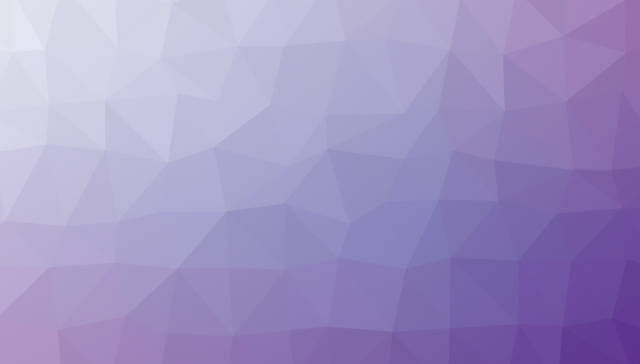
This background is drawn by a WebGL 2 fragment shader. Its source:

```glsl
#version 300 es
precision highp float;
// Low-poly background: a jittered lattice of convex quads, each split into two
// facets along its shorter diagonal. Facets take their tint from a smooth
// pale-lilac to deep-violet gradient, varied slightly with gradient noise.

uniform vec2 u_resolution;
out vec4 outColor;

// Lattice layout, in units of the canvas height
const vec2 CELL = vec2(0.155, 0.152);
const vec2 ORIGIN = vec2(0.0, 0.11);
const float JITTER = 0.245; // below 0.25 every quad stays convex

vec2 hash2(vec2 p) {
    vec3 q = fract(p.xyx * vec3(0.1031, 0.1030, 0.0973));
    q += dot(q, q.yzx + 33.33);
    return fract((q.xx + q.yz) * q.zy);
}

float cornerSlope(vec2 corner, vec2 offset) {
    return dot(hash2(corner + 71.0) * 2.0 - 1.0, offset);
}

float gradientNoise(vec2 p) {
    vec2 i = floor(p);
    vec2 f = p - i;
    vec2 s = f * f * f * (f * (f * 6.0 - 15.0) + 10.0);
    vec2 e = vec2(1.0, 0.0);
    float low = mix(cornerSlope(i, f), cornerSlope(i + e, f - e), s.x);
    float high = mix(cornerSlope(i + e.yx, f - e.yx), cornerSlope(i + 1.0, f - 1.0), s.x);
    return mix(low, high, s.y);
}

// Four evenly spaced colour stops along t in 0..1
vec3 blend4(vec3 a, vec3 b, vec3 c, vec3 d, float t) {
    vec3 k = clamp(t * 3.0 - vec3(0.0, 1.0, 2.0), 0.0, 1.0);
    return mix(mix(mix(a, b, k.x), c, k.y), d, k.z);
}

// Two-way gradient; uv runs from the lower left to the upper right
vec3 palette(vec2 uv) {
    vec3 bottom = blend4(vec3(0.69, 0.57, 0.76), vec3(0.56, 0.46, 0.70),
                         vec3(0.46, 0.36, 0.64), vec3(0.34, 0.17, 0.54), uv.x);
    vec3 lower = blend4(vec3(0.74, 0.70, 0.84), vec3(0.62, 0.60, 0.78),
                        vec3(0.50, 0.48, 0.72), vec3(0.42, 0.29, 0.61), uv.x);
    vec3 upper = blend4(vec3(0.84, 0.84, 0.91), vec3(0.74, 0.74, 0.86),
                        vec3(0.60, 0.58, 0.76), vec3(0.53, 0.40, 0.66), uv.x);
    vec3 top = blend4(vec3(0.91, 0.91, 0.95), vec3(0.80, 0.80, 0.89),
                      vec3(0.71, 0.68, 0.82), vec3(0.61, 0.45, 0.69), uv.x);
    return blend4(bottom, lower, upper, top, uv.y);
}

vec2 meshVertex(vec2 id) {
    vec2 shift = (hash2(id + 19.0) * 2.0 - 1.0) * JITTER;
    return ORIGIN + CELL * (id + shift);
}

// Signed distance to the line a-b, positive on its left
float leftOf(vec2 p, vec2 a, vec2 b) {
    vec2 along = normalize(b - a);
    vec2 toPoint = p - a;
    return along.x * toPoint.y - along.y * toPoint.x;
}

// Weighted facet colour: rgb times coverage, with coverage in alpha
vec4 facet(vec2 p, vec2 a, vec2 b, vec2 c, float aspect, float pixel) {
    float inside = min(leftOf(p, a, b), min(leftOf(p, b, c), leftOf(p, c, a)));
    float coverage = smoothstep(-pixel, pixel, inside);
    vec2 center = (a + b + c) / 3.0;
    vec2 samplePoint = mix(center, p, 0.25);
    vec3 color = palette(samplePoint / vec2(aspect, 1.0));
    color += 0.045 * gradientNoise(center * 17.0 + 5.0);
    return vec4(color, 1.0) * coverage;
}

void main() {
    vec2 p = gl_FragCoord.xy / u_resolution.y;
    float aspect = u_resolution.x / u_resolution.y;
    float pixel = 0.75 / u_resolution.y;
    vec2 home = floor((p - ORIGIN) / CELL);
    vec4 total = vec4(0.0);

    // Jittered quads may reach into neighbouring cells
    for (int y = -1; y <= 1; y++) {
        for (int x = -1; x <= 1; x++) {
            vec2 id = home + vec2(x, y);
            vec2 a = meshVertex(id);
            vec2 b = meshVertex(id + vec2(1.0, 0.0));
            vec2 c = meshVertex(id + 1.0);
            vec2 d = meshVertex(id + vec2(0.0, 1.0));
            if (distance(a, c) < distance(b, d)) {
                total += facet(p, a, b, c, aspect, pixel);
                total += facet(p, a, c, d, aspect, pixel);
            } else {
                total += facet(p, a, b, d, aspect, pixel);
                total += facet(p, b, c, d, aspect, pixel);
            }
        }
    }
    outColor = vec4(total.rgb / max(total.a, 0.001), 1.0);
}
```
